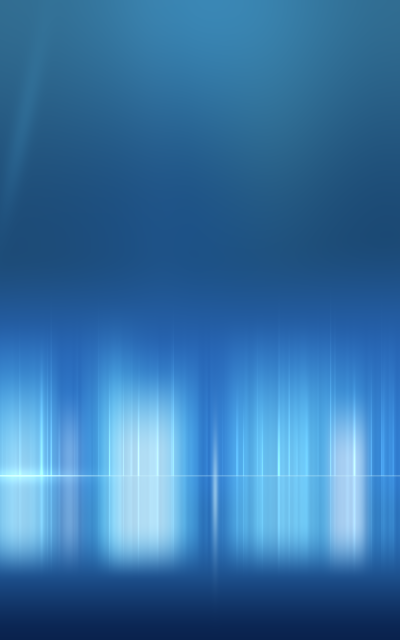
Reproduce this background procedurally as a WebGL 1 fragment shader.

```glsl
precision highp float;
// Blue curtains of light standing on a glossy horizon, with soft reflections.

uniform vec2 u_resolution;

#define HORIZON 0.2565
#define REFLECTION_DEPTH 0.165
#define STREAK_COUNT 72
#define STREAK_GAIN 0.23
#define GRAIN_GAIN 0.16
#define CYAN vec3(0.36, 0.77, 0.95)
#define ICE vec3(0.73, 0.89, 0.97)
#define LAVENDER vec3(0.72, 0.84, 0.96)

float hash(float n) {
  return fract(sin(n * 127.1 + 3.7) * 4375.85);
}

float noise(float x) {
  float cell = floor(x);
  return mix(hash(cell), hash(cell + 1.0), smoothstep(0.0, 1.0, x - cell));
}

float bell(float d, float width) {
  return exp(-d * d / (width * width));
}

// Flat-topped bell for the broad panels of light.
float panel(float d, float width) {
  float q = d * d / (width * width);
  return exp(-q * q);
}

// Vertical fade: rises to the given height, mirrored to a fixed depth.
float rise(float y, float start, float top) {
  float d = y - HORIZON;
  float above = 1.0 - smoothstep(start, top, d);
  float below = 1.0 - smoothstep(0.07, REFLECTION_DEPTH, -d);
  return d > 0.0 ? above : below;
}

// Dim upper haze blending to saturated blue, then to a navy floor.
vec3 backdrop(vec2 p) {
  vec3 color = mix(vec3(0.11, 0.29, 0.46), vec3(0.19, 0.42, 0.56),
                   smoothstep(0.62, 1.02, p.y));
  float spot = bell(p.x - 0.53, 0.3) * smoothstep(0.68, 1.0, p.y);
  color += vec3(0.04, 0.11, 0.15) * spot;
  color += vec3(0.035, 0.055, 0.035) * bell(p.x - 0.68, 0.17) * bell(p.y - 0.76, 0.17);
  color += vec3(0.0, 0.025, 0.065) * bell(p.x - 0.45, 0.25) * bell(p.y - 0.62, 0.2);

  // Faint slanted rays in the haze.
  float ray = bell(p.x - 0.03 - (p.y - 0.72) * 0.33, 0.025);
  color += vec3(0.025, 0.055, 0.06) * ray * bell(p.y - 0.79, 0.14);
  color += 0.018 * (noise(p.x * 9.0 + p.y * 0.8) - 0.5);

  float edge = smoothstep(0.5, 1.0, p.x);
  color = mix(color, vec3(0.15, 0.39, 0.70), 1.0 - smoothstep(0.43, 0.61 + 0.03 * edge, p.y));
  color = mix(color, vec3(0.19, 0.49, 0.82), 1.0 - smoothstep(0.30, 0.50, p.y));
  vec3 floorColor = mix(vec3(0.035, 0.13, 0.30), vec3(0.17, 0.45, 0.74),
                        smoothstep(-0.01, 0.19, p.y));
  return mix(floorColor, color, smoothstep(HORIZON - 0.07, HORIZON + 0.01, p.y));
}

// Broad glowing columns, painted from the cyan haze to the pale cores.
vec3 columns(vec3 color, vec2 p) {
  color = mix(color, CYAN, 0.75 * panel(p.x - 0.04, 0.10) * rise(p.y, 0.04, 0.25));
  color = mix(color, CYAN, 0.70 * bell(p.x - 0.29, 0.065) * rise(p.y, 0.03, 0.28));
  color = mix(color, CYAN, 0.75 * panel(p.x - 0.37, 0.12) * rise(p.y, 0.05, 0.22));
  color = mix(color, CYAN, 0.75 * panel(p.x - 0.71, 0.13) * rise(p.y, 0.03, 0.26));
  color = mix(color, CYAN, 0.45 * bell(p.x - 0.87, 0.08) * rise(p.y, 0.05, 0.24));
  color = mix(color, ICE, 0.65 * bell(p.x - 0.05, 0.075) * rise(p.y, 0.0, 0.17));
  color = mix(color, LAVENDER, 0.45 * bell(p.x - 0.175, 0.03) * rise(p.y, 0.03, 0.14));
  color = mix(color, ICE, 0.92 * panel(p.x - 0.36, 0.085) * rise(p.y, 0.03, 0.17));
  color = mix(color, ICE, 0.28 * bell(p.x - 0.71, 0.09) * rise(p.y, -0.02, 0.18));
  return mix(color, LAVENDER, 0.85 * panel(p.x - 0.87, 0.048) * rise(p.y, 0.02, 0.14));
}

// Scattered hairlines of differing height and strength.
float streaks(vec2 p, float pixel) {
  float sum = 0.0;
  for (int i = 0; i < STREAK_COUNT; i++) {
    float id = float(i);
    float x = hash(id + 0.31);
    float width = max(pixel * 0.7, mix(0.001, 0.004, pow(hash(id + 51.7), 3.0)));
    float top = mix(0.12, 0.31, hash(id + 93.2));
    float strength = pow(hash(id + 17.9), 2.0);
    float fade = rise(p.y, 0.0, top) * (p.y < HORIZON ? 0.4 : 1.0);
    sum += strength * bell(p.x - x, width) * fade;
  }
  return min(sum, 1.5);
}

void main() {
  vec2 p = gl_FragCoord.xy / u_resolution;
  vec2 pixel = 1.0 / u_resolution;
  vec3 color = columns(backdrop(p), p);

  // Fine vertical grain and hairlines.
  float grain = 0.6 * noise(p.x * 38.0) + 0.4 * noise(p.x * 130.0) - 0.5;
  color += vec3(0.5, 0.8, 0.7) * grain * GRAIN_GAIN * rise(p.y, 0.02, 0.27);
  color += vec3(0.6, 0.85, 0.8) * streaks(p, pixel.x) * STREAK_GAIN;

  // Slender central spike crossing the horizon.
  float spike = bell(p.x - 0.538, 0.007) * bell(p.y - 0.235, 0.085);
  color = mix(color, ICE, 0.65 * spike);

  // Horizon hairline with a flare toward the left.
  float line = bell(p.y - HORIZON, max(pixel.y * 0.7, 0.001));
  float flare = bell(p.x - 0.06, 0.15);
  color = mix(color, vec3(0.82, 0.97, 1.0), line * (0.32 + 0.55 * flare));
  color += vec3(0.10, 0.12, 0.08) * flare * bell(p.y - HORIZON, 0.012);

  gl_FragColor = vec4(clamp(color, 0.0, 1.0), 1.0);
}
```
